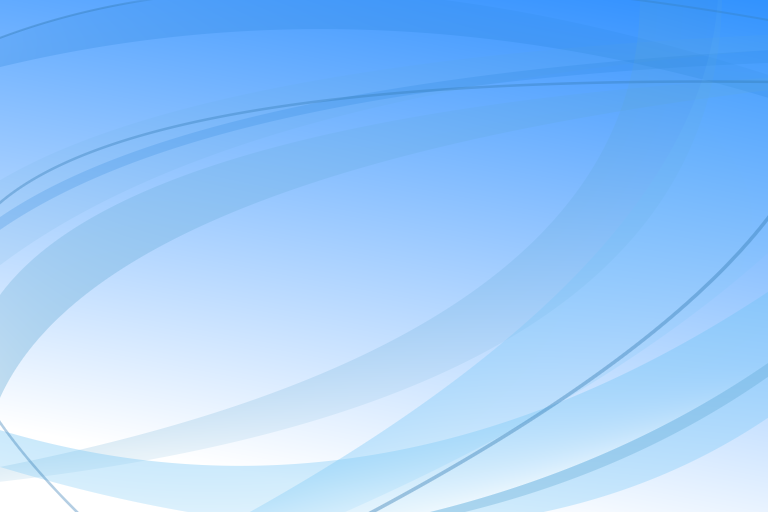
Write a WebGL 1 fragment shader that draws this background.

```glsl
precision highp float;
// Translucent blue ribbons sweeping over a sky-to-white gradient.
// Every ribbon is the area between two parabolic arcs, each given by three
// control points and turned into an approximate signed distance.

uniform vec2 u_resolution;

#define SKY_BLUE vec3(0.18, 0.56, 1.0)
#define DEEP_TINT vec3(0.15, 0.51, 0.86)
#define STEEL_TINT vec3(0.36, 0.65, 0.82)
#define AQUA_TINT vec3(0.42, 0.76, 0.96)
#define LINE_TINT vec3(0.20, 0.48, 0.70)
#define GLOW_STRENGTH 0.6

float cross2(vec2 a, vec2 b) {
  return a.x * b.y - a.y * b.x;
}

// Signed distance to the parabola of a quadratic Bezier; negative inside.
float arc(vec2 p, vec2 a, vec2 b, vec2 c) {
  vec2 ab = b - a, ac = c - a, q = p - a;
  float area = cross2(ab, ac);
  float v = cross2(q, ac) / area;
  float w = cross2(ab, q) / area;
  float u = 1.0 - v - w;
  vec2 gradV = vec2(ac.y, -ac.x) / area;
  vec2 gradW = vec2(-ab.y, ab.x) / area;
  vec2 slope = 2.0 * v * gradV - 4.0 * (u * gradW - w * (gradV + gradW));
  return (v * v - 4.0 * u * w) / max(length(slope), 0.0001);
}

// Smooth coverage of a region with negative distance.
float fill(float d) {
  return clamp(0.5 - d * u_resolution.y, 0.0, 1.0);
}

// Tints the area inside the outer arc and outside the inner arc.
// alpha.x is the opacity at the inner arc, alpha.y at the outer arc.
vec3 ribbon(vec3 col, float outer, float inner, vec3 tint, vec2 alpha) {
  float across = clamp(inner / max(inner - outer, 0.0001), 0.0, 1.0);
  float cover = fill(outer) * fill(-inner);
  return mix(col, tint, cover * mix(alpha.x, alpha.y, across));
}

vec3 stroke(vec3 col, float d, float halfWidth, float alpha) {
  return mix(col, LINE_TINT, alpha * fill(abs(d) - halfWidth));
}

void main() {
  vec2 p = gl_FragCoord.xy / u_resolution * vec2(1.5, 1.0);

  // Sky: deep at the upper right, white at the lower left.
  float haze = clamp(1.15 - 0.17 * p.x - 0.9 * p.y, 0.0, 1.0);
  vec3 col = mix(SKY_BLUE, vec3(1.0), haze);

  // Top ribbon.
  float topOuter = arc(p, vec2(0.0, 0.926), vec2(0.586, 1.146), vec2(1.5, 0.854));
  float topInner = arc(p, vec2(0.0, 0.869), vec2(0.723, 1.043), vec2(1.5, 0.809));
  col = ribbon(col, topOuter, topInner, DEEP_TINT, vec2(0.25, 0.14));

  // Faint wide ribbon on the upper left.
  float veilOuter = arc(p, vec2(0.0, 0.648), vec2(0.391, 0.879), vec2(1.5, 0.932));
  float veilInner = arc(p, vec2(0.0, 0.482), vec2(0.449, 0.82), vec2(1.5, 0.902));
  col = ribbon(col, veilOuter, veilInner, STEEL_TINT, vec2(0.12, 0.1));

  // Narrow dark ribbon inside it.
  float bandOuter = arc(p, vec2(0.0, 0.576), vec2(0.383, 0.838), vec2(1.5, 0.902));
  float bandInner = arc(p, vec2(0.0, 0.551), vec2(0.41, 0.834), vec2(1.5, 0.877));
  col = ribbon(col, bandOuter, bandInner, DEEP_TINT, vec2(0.22));

  // Broad ribbon curling down the left side.
  float curlOuter = arc(p, vec2(0.0, 0.424), vec2(0.254, 0.77), vec2(1.5, 0.848));
  float curlInner = arc(p, vec2(0.0, 0.223), vec2(0.2, 0.664), vec2(1.5, 0.824));
  float curlAlpha = mix(0.34, 0.2, smoothstep(0.0, 0.8, p.x));
  col = ribbon(col, curlOuter, curlInner, STEEL_TINT, curlAlpha * vec2(1.0, 0.8));

  // Long ribbon from the upper right to the lower left.
  float sweepOuter = arc(p, vec2(1.41, 1.0), vec2(1.396, 0.219), vec2(0.0, 0.059));
  float sweepInner = arc(p, vec2(1.25, 1.0), vec2(1.245, 0.334), vec2(0.0, 0.088));
  col = ribbon(col, sweepOuter, sweepInner, STEEL_TINT, vec2(0.2, 0.13));

  // Bottom ribbon.
  float baseOuter = arc(p, vec2(0.0, 0.088), vec2(0.938, -0.195), vec2(1.5, 0.184));
  float baseInner = arc(p, vec2(0.0, 0.16), vec2(0.752, -0.064), vec2(1.5, 0.43));
  col = ribbon(col, baseOuter, baseInner, AQUA_TINT, vec2(0.36, 0.3));

  // Aqua ribbon on the right, fading upward.
  float aquaOuter = arc(p, vec2(1.5, 0.506), vec2(1.191, 0.229), vec2(0.674, 0.0));
  float aquaInner = arc(p, vec2(1.402, 1.0), vec2(1.367, 0.492), vec2(0.488, 0.0));
  float aquaAlpha = mix(0.38, 0.08, p.y);
  col = ribbon(col, aquaOuter, aquaInner, AQUA_TINT, vec2(aquaAlpha, 0.6 * aquaAlpha));

  // White glow above the lower dark ribbon, then the ribbon itself.
  float trimOuter = arc(p, vec2(1.5, 0.264), vec2(1.24, 0.082), vec2(0.908, 0.0));
  float trimInner = arc(p, vec2(1.5, 0.291), vec2(1.211, 0.092), vec2(0.84, 0.0));
  float glow = exp(-14.0 * abs(trimInner)) * smoothstep(0.3, 0.0, p.y);
  glow *= fill(trimInner) * fill(-baseInner) * fill(baseOuter);
  col = mix(col, vec3(1.0), GLOW_STRENGTH * glow);
  col = ribbon(col, trimOuter, trimInner, STEEL_TINT, vec2(0.33));

  // Fine dark lines.
  col = stroke(col, topOuter, 0.002, 0.4 * smoothstep(0.4, 0.2, p.x));
  col = stroke(col, arc(p, vec2(0.977, 1.031), vec2(1.27, 1.002), vec2(1.5, 0.961)), 0.002, 0.3);
  col = stroke(col, arc(p, vec2(0.0, 0.604), vec2(0.293, 0.854), vec2(1.5, 0.84)), 0.0025, 0.37);
  float chord = arc(p, vec2(1.5, 0.574), vec2(1.289, 0.301), vec2(0.727, 0.0));
  col = stroke(col, chord, 0.0035, 0.4 * step(0.6, p.x));

  gl_FragColor = vec4(col, 1.0);
}
```
